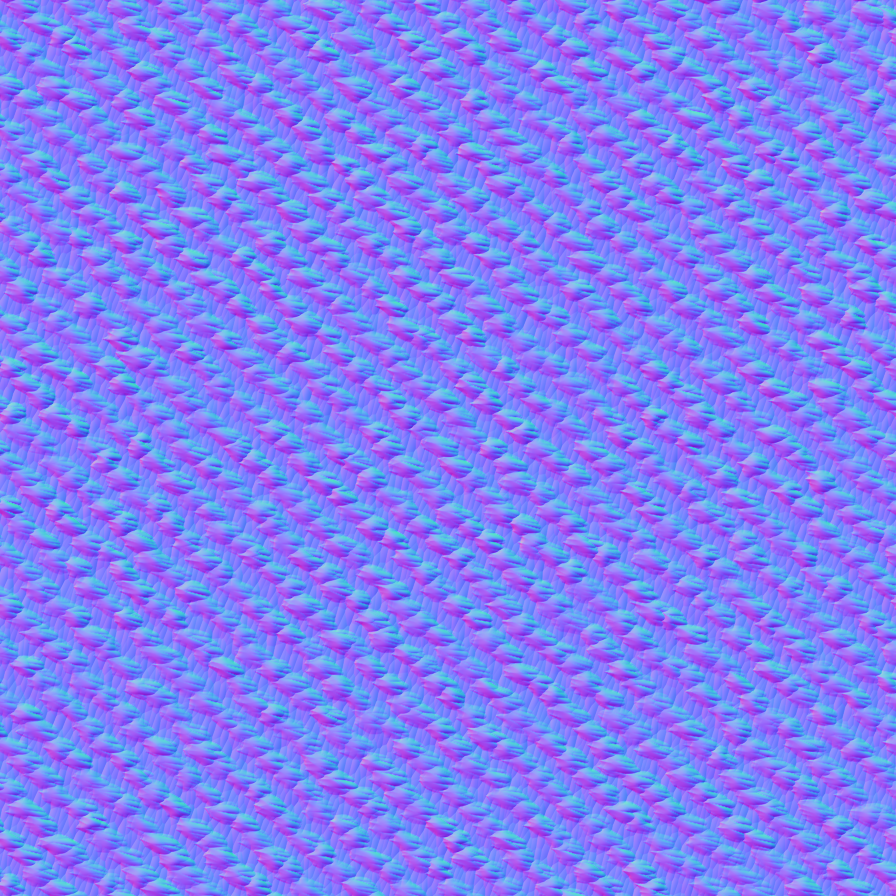
This texture map is drawn by a WebGL 2 fragment shader. Its source:

```glsl
#version 300 es
precision highp float;

uniform vec2 u_resolution;
out vec4 fragColor;

const float TAU = 6.28319;
const vec2 YARNS = vec2(54.0, 57.0);   // warp columns, weft rows
const float TWILL = 3.0;               // yarns per diagonal repeat
const float KNOT_HEIGHT = 0.0054;
const float WEFT_FIBRE = 0.0014;
const float WARP_FIBRE = 0.0014;

vec2 hash2(vec2 p) {
    vec2 k = vec2(dot(p, vec2(127.1, 311.7)), dot(p, vec2(269.5, 183.3)));
    return fract(sin(k) * 43758.5);
}

// Squared distance to the nearest scattered point
float cellular(vec2 p) {
    vec2 cell = floor(p);
    float nearest = 1.0;
    for (int y = -1; y <= 1; y++) {
        for (int x = -1; x <= 1; x++) {
            vec2 id = cell + vec2(x, y);
            vec2 d = id + hash2(id) - p;
            nearest = min(nearest, dot(d, d));
        }
    }
    return nearest;
}

// Slow drift that makes the diagonals uneven
vec2 drift(vec2 p) {
    vec2 a = sin(TAU * vec2(5.0 * p.y + 2.0 * p.x, 7.0 * p.x - 3.0 * p.y));
    vec2 b = sin(TAU * vec2(23.0 * p.y - 8.0 * p.x, 25.0 * p.x + 9.0 * p.y) + 1.3);
    return 0.0014 * a + 0.0012 * b;
}

// Raised weft knots on every third crossing, 0 to about 1
float weftKnots(vec2 p, float fray) {
    vec2 grid = p * YARNS;
    vec2 cell = floor(grid);
    float top = 0.0;
    for (int y = -1; y <= 1; y++) {
        for (int x = -1; x <= 1; x++) {
            vec2 id = cell + vec2(x, y);
            if (mod(id.x + id.y, TWILL) > 0.5) continue;
            vec2 rnd = hash2(id);
            vec2 columnRnd = hash2(vec2(id.x, 91.0));
            vec2 q = grid - id - 0.5;
            q += 0.4 * (rnd - 0.5);
            q.y += 0.2 * q.x + 0.4 * (columnRnd.x - 0.5);
            q.x += 0.5 * (fray - 0.25);
            vec2 halfSize = vec2(0.85 + 0.35 * rnd.y, 0.68 + 0.2 * rnd.x);
            q /= halfSize;
            float dome = max(1.0 - dot(q, q), 0.0);
            float lift = 0.55 + 0.6 * hash2(id + 17.0).x;
            top = max(top, lift * dome * (0.6 + 0.4 * dome));
        }
    }
    return top;
}

// Cloth height in canvas units
float clothHeight(vec2 p) {
    vec2 q = p + drift(p);
    float weft = cellular(vec2(38.0 * p.x, 165.0 * p.y + 38.0 * p.x));
    float warp = cellular(vec2(150.0 * p.x - 36.0 * p.y, 60.0 * p.y));
    float knots = weftKnots(q, weft);
    float rib = cos(TAU * (dot(q, YARNS) - 1.0) / TWILL);
    float yarn = -cos(TAU * YARNS.x * q.x);
    float onKnot = smoothstep(0.05, 0.45, knots);
    float fibres = mix(WARP_FIBRE * warp, WEFT_FIBRE * weft, onKnot);
    return KNOT_HEIGHT * knots + 0.0008 * rib + 0.0002 * yarn - fibres;
}

// Central difference slope of the cloth
vec2 clothSlope(vec2 p, float e) {
    float dx = clothHeight(p + vec2(e, 0.0)) - clothHeight(p - vec2(e, 0.0));
    float dy = clothHeight(p + vec2(0.0, e)) - clothHeight(p - vec2(0.0, e));
    return vec2(dx, dy) / (2.0 * e);
}

// Left and upper faces are the bright red and green sides
vec3 encodeNormal(vec2 slope) {
    vec3 n = normalize(vec3(slope.x, -slope.y, 1.0));
    return 0.5 + 0.5 * n;
}

void main() {
    vec2 uv = gl_FragCoord.xy / u_resolution;
    vec2 slope = clothSlope(uv, 0.0008);
    fragColor = vec4(encodeNormal(slope), 1.0);
}
```
